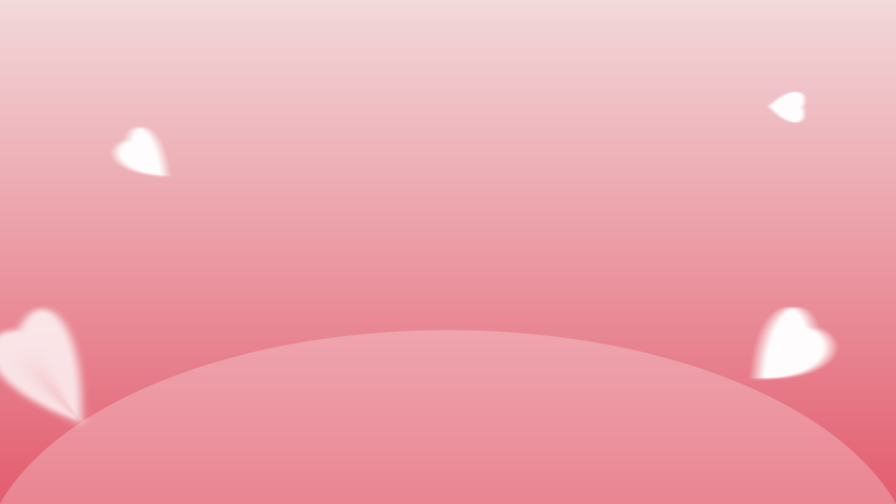
Reproduce this background procedurally as a WebGL 2 fragment shader.

```glsl
#version 300 es
precision highp float;
// Soft pink gradient with a pale translucent hill and four drifting blurred petals.

uniform vec2 u_resolution;
out vec4 fragColor;

// Colours
const vec3 SKY_TOP = vec3(0.950, 0.850, 0.855);
const vec3 SKY_BOTTOM = vec3(0.890, 0.362, 0.432);
const vec3 PETAL_WHITE = vec3(0.996, 0.988, 0.988);
const vec3 PETAL_BLUSH = vec3(0.960, 0.760, 0.760);

// Hill: ellipse in units of canvas height, measured from the bottom centre
const vec2 HILL_RADII = vec2(0.926, 0.479);
const float HILL_TOP = 0.345;
const float HILL_OPACITY = 0.25;

// Petal outline and drift blur
const float NOTCH_REACH = 0.95;
const float LOBE_SWELL = 0.35;
const int BLUR_STEPS = 9;

// Approximate distance to an ellipse centred on the origin
float ellipseDistance(vec2 p, vec2 radii) {
    float k = length(p / radii);
    return k * (k - 1.0) / max(length(p / (radii * radii)), 1e-4);
}

// Angle of p away from the petal axis
float axisAngle(vec2 p, float turn) {
    float c = cos(turn), s = sin(turn);
    vec2 q = vec2(c * p.x + s * p.y, c * p.y - s * p.x);
    return atan(q.y, q.x + 1e-6);
}

// Notched petal with its tip at the origin, as a polar curve
float petalDistance(vec2 p, float turn, float size, float spread) {
    float r = max(length(p), 1e-4);
    float q = abs(axisAngle(p, turn)) / spread;
    float swell = NOTCH_REACH + LOBE_SWELL * q;
    float taper = 1.0 - q * q * q;
    float slope = LOBE_SWELL * taper - 3.0 * q * q * swell;
    float steepness = size * slope / (spread * r);
    return (r - size * swell * taper) / sqrt(1.0 + steepness * steepness);
}

// Paints a petal smeared sideways by drift, with edges of the given softness
vec3 paintPetal(vec3 base, vec2 p, float turn, float size, float spread,
                float drift, float softness, float opacity) {
    float cover = 0.0;
    for (int i = 0; i < BLUR_STEPS; i++) {
        float t = 2.0 * float(i) / float(BLUR_STEPS - 1) - 1.0;
        float d = petalDistance(p + vec2(t * drift, 0.0), turn, size, spread);
        cover += 1.0 - smoothstep(-softness, softness, d);
    }
    cover /= float(BLUR_STEPS);

    // Thin petals show a warm fold that fades away from the tip
    float fold = axisAngle(p, turn + 0.12) / 0.16;
    float blush = exp(-fold * fold) * (1.0 - smoothstep(0.3, 0.85, length(p) / size));
    vec3 tint = mix(PETAL_WHITE, PETAL_BLUSH, blush * (1.0 - opacity) * 2.2);
    return mix(base, tint, cover * opacity);
}

void main() {
    vec2 p = gl_FragCoord.xy / u_resolution.y;
    float pixel = 1.0 / u_resolution.y;
    float middle = 0.5 * u_resolution.x / u_resolution.y;

    // Sky
    vec3 color = mix(SKY_BOTTOM, SKY_TOP, p.y);

    // Hill
    vec2 hillPoint = p - vec2(middle, HILL_TOP - HILL_RADII.y);
    float hill = 1.0 - smoothstep(-pixel, pixel, ellipseDistance(hillPoint, HILL_RADII));
    color = mix(color, vec3(1.0), hill * HILL_OPACITY);

    // Petals: tip, turn, size, spread, drift, softness, opacity
    color = paintPetal(color, p - vec2(0.329, 0.651), 2.39, 0.109, 0.72, 0.010, 0.004, 1.0);
    color = paintPetal(color, p - vec2(1.526, 0.789), -0.03, 0.070, 0.82, 0.005, 0.003, 1.0);
    color = paintPetal(color, p - vec2(1.502, 0.249), 0.745, 0.158, 0.78, 0.014, 0.004, 1.0);
    color = paintPetal(color, p - vec2(0.160, 0.162), 2.16, 0.233, 0.64, 0.010, 0.010, 0.8);

    fragColor = vec4(color, 1.0);
}
```
